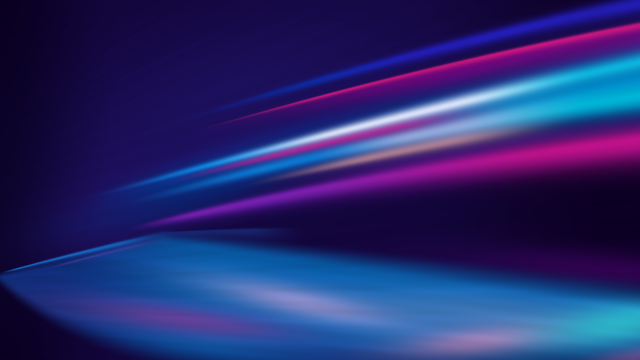
Give the GLSL for this background, as a Shadertoy shader.

```glsl
// Neon light trails fanning out to the upper right above a blurred, glowing pool.
// Each trail is a bent line with a Gaussian profile that widens along its length;
// the pool is a soft-edged region tinted by sheared glows and layered sines.

// Coverage of a trail from a to b: side = widths above and below it,
// fade = length of the fade-in and start of the fade-out.
float trail(vec2 p, vec2 a, vec2 b, float bend, vec2 side, vec2 fade) {
    float t = (p.x - a.x) / (b.x - a.x);
    float s = clamp(t, 0.0, 1.3);
    float d = p.y - mix(a.y, b.y, s) - 4.0 * bend * s * (1.0 - s);
    float w = (d > 0.0 ? side.x : side.y) * mix(0.2, 1.0, s);
    float ends = smoothstep(0.0, fade.x, t) * (1.0 - smoothstep(fade.y, fade.y + 0.4, t));
    return exp(-d * d / (w * w)) * ends;
}

// Elliptical glow whose long axis follows the given slope.
float glow(vec2 p, vec2 centre, vec2 radius, float slope) {
    vec2 q = p - centre;
    q.y -= slope * q.x;
    q /= radius;
    return exp(-dot(q, q));
}

// Fine brushed strands across v, drifting slowly along u.
float strands(float u, float v) {
    return 0.5 * sin(v * 95.0 + 2.0 * sin(u * 2.3))
         + 0.3 * sin(v * 171.0 - u * 3.0)
         + 0.2 * sin(v * 287.0 + u * 4.0);
}

vec3 background(vec2 p) {
    vec3 c = mix(vec3(0.035, 0.0, 0.13), vec3(0.07, 0.02, 0.23), smoothstep(0.0, 0.35, p.x));
    c = mix(c, vec3(0.045, 0.0, 0.14), smoothstep(1.1, 1.7, p.x));
    c += vec3(0.04, 0.04, 0.13) * glow(p, vec2(0.65, 0.72), vec2(0.55, 0.24), 0.25);
    c += vec3(0.04, 0.03, 0.11) * glow(p, vec2(0.25, 0.38), vec2(0.25, 0.16), 0.3);
    c += vec3(0.14, 0.01, 0.17) * glow(p, vec2(1.7, 0.25), vec2(0.4, 0.05), -0.08);
    return c;
}

vec3 addPool(vec3 c, vec2 p) {
    float top = min(0.241 + 0.245 * p.x, 0.404 - 0.114 * p.x);
    float bottom = 0.25 * exp(-3.6 * p.x) - 0.03;
    float topSoft = 0.008 + 0.016 * p.x;
    float bottomSoft = 0.02 + 0.07 * p.x;
    float mask = (1.0 - smoothstep(top - 2.0 * topSoft, top + topSoft, p.y))
               * smoothstep(bottom - bottomSoft, bottom + bottomSoft, p.y);

    // Blue body, then lavender, rose and teal reflections
    vec3 pool = mix(vec3(0.06, 0.17, 0.47), vec3(0.03, 0.36, 0.66), smoothstep(0.1, 0.65, p.x));
    pool = mix(pool, vec3(0.30, 0.50, 0.75), 0.75 * glow(p, vec2(1.32, 0.13), vec2(0.42, 0.06), -0.07));
    pool = mix(pool, vec3(0.44, 0.24, 0.60), 0.85 * glow(p, vec2(0.52, 0.11), vec2(0.32, 0.042), -0.13));
    pool = mix(pool, vec3(0.62, 0.58, 0.82), 0.85 * glow(p, vec2(0.84, 0.16), vec2(0.26, 0.042), -0.2));
    pool = mix(pool, vec3(0.09, 0.27, 0.60), 0.80 * glow(p, vec2(0.97, 0.01), vec2(0.26, 0.035), -0.08));
    pool = mix(pool, vec3(0.72, 0.52, 0.72), 0.85 * glow(p, vec2(1.34, 0.05), vec2(0.24, 0.045), 0.1));
    pool = mix(pool, vec3(0.18, 0.76, 0.82), 0.90 * glow(p, vec2(1.73, 0.10), vec2(0.22, 0.06), 0.12));
    pool = mix(pool, vec3(0.62, 0.45, 0.72), 0.80 * glow(p, vec2(1.75, 0.0), vec2(0.13, 0.03), 0.15));
    pool *= 1.0 + 0.05 * strands(p.x, 0.6 * (p.y + 0.13 * p.x));
    c = mix(c, pool, mask);

    // Bright rim and the faint tip above the pool
    c = mix(c, vec3(0.08, 0.48, 0.85), 0.8 * trail(p, vec2(0.0, 0.241), vec2(0.5, 0.36), 0.004, vec2(0.007, 0.012), vec2(0.1, 0.6)));
    c = mix(c, vec3(0.30, 0.25, 0.65), 0.6 * trail(p, vec2(0.1, 0.245), vec2(0.5, 0.345), 0.003, vec2(0.007), vec2(0.3, 0.6)));
    c = mix(c, vec3(0.10, 0.22, 0.55), 0.6 * trail(p, vec2(0.4, 0.35), vec2(0.86, 0.362), 0.004, vec2(0.006, 0.035), vec2(0.3, 0.6)));
    return c;
}

vec3 addBeam(vec3 c, vec2 p) {
    float right = smoothstep(1.25, 1.65, p.x);

    // Wide indigo and blue haze behind the trails
    c = mix(c, vec3(0.13, 0.07, 0.42), 0.65 * trail(p, vec2(0.2, 0.45), vec2(1.778, 0.87), 0.02, vec2(0.13, 0.14), vec2(0.3, 1.1)));
    c = mix(c, vec3(0.02, 0.22, 0.58), 0.85 * trail(p, vec2(0.2, 0.42), vec2(1.778, 0.77), 0.025, vec2(0.11, 0.10), vec2(0.2, 1.1)));
    c = mix(c, vec3(0.02, 0.18, 0.50), 0.6 * glow(p, vec2(0.55, 0.46), vec2(0.3, 0.055), 0.25));

    // Upper blue trail and pink line with its magenta underglow
    c = mix(c, mix(vec3(0.04, 0.18, 0.66), vec3(0.14, 0.12, 0.76), smoothstep(0.8, 1.2, p.x)),
            0.9 * trail(p, vec2(0.463, 0.653), vec2(1.778, 0.993), 0.017, vec2(0.022, 0.028), vec2(0.35, 1.1)));
    c = mix(c, vec3(0.47, 0.02, 0.50), 0.9 * trail(p, vec2(0.498, 0.613), vec2(1.778, 0.92), 0.017, vec2(0.015, 0.065), vec2(0.6, 1.1)));
    c = mix(c, vec3(0.82, 0.09, 0.50), 0.9 * trail(p, vec2(0.498, 0.623), vec2(1.778, 0.931), 0.017, vec2(0.007, 0.015), vec2(0.35, 1.1)));

    // Cyan sheet on the right, dusky violet and tan below it
    c = mix(c, vec3(0.0, 0.50, 0.76), 0.95 * trail(p, vec2(0.6, 0.53), vec2(1.778, 0.775), 0.015, vec2(0.07, 0.07), vec2(0.8, 1.1)));
    c = mix(c, vec3(0.28, 0.10, 0.50), 0.7 * trail(p, vec2(0.6, 0.45), vec2(1.778, 0.645), 0.018, vec2(0.035, 0.05), vec2(0.5, 1.1)));
    c = mix(c, vec3(0.72, 0.50, 0.56), 0.9 * trail(p, vec2(0.648, 0.477), vec2(1.62, 0.671), 0.009, vec2(0.035, 0.025), vec2(0.4, 0.6)));

    // Second cyan trail, turning pale in the middle
    vec3 lower = mix(vec3(0.05, 0.50, 0.85), vec3(0.60, 0.70, 0.88), smoothstep(0.85, 1.15, p.x));
    lower = mix(lower, vec3(0.0, 0.74, 0.86), right);
    c = mix(c, lower, 0.92 * trail(p, vec2(0.324, 0.426), vec2(1.778, 0.734), 0.024, vec2(0.036, 0.038), vec2(0.3, 1.1)));

    // Rose trail between the two cyan ones
    c = mix(c, vec3(0.68, 0.13, 0.56), 0.9 * trail(p, vec2(0.417, 0.481), vec2(1.389, 0.706), 0.008, vec2(0.026, 0.024), vec2(0.4, 0.65)));

    // Leading trail: cyan, white hot, then cyan again
    vec3 lead = mix(vec3(0.06, 0.55, 0.90), vec3(0.88, 0.90, 0.98), smoothstep(0.55, 0.95, p.x));
    lead = mix(lead, vec3(0.05, 0.72, 0.88), right);
    c = mix(c, lead, 0.95 * trail(p, vec2(0.243, 0.449), vec2(1.778, 0.826), 0.013, vec2(0.026, 0.024), vec2(0.25, 1.1)));

    // Lower magenta trail
    vec3 magenta = mix(vec3(0.48, 0.13, 0.70), vec3(0.78, 0.07, 0.55), smoothstep(0.7, 1.6, p.x));
    c = mix(c, magenta * vec3(0.65, 0.5, 0.8), 0.8 * trail(p, vec2(0.336, 0.355), vec2(1.778, 0.59), 0.022, vec2(0.045, 0.06), vec2(0.25, 1.1)));
    return mix(c, magenta, 0.9 * trail(p, vec2(0.336, 0.359), vec2(1.778, 0.611), 0.022, vec2(0.028, 0.038), vec2(0.15, 1.1)));
}

void mainImage(out vec4 fragColor, in vec2 fragCoord) {
    vec2 p = fragCoord / iResolution.y;
    vec3 c = addBeam(addPool(background(p), p), p);
    float fan = (p.y - 0.39 - 0.245 * p.x) / (0.5 + 0.5 * p.x);
    c *= 1.0 + 0.03 * strands(p.x, fan);
    fragColor = vec4(clamp(c, 0.0, 1.0), 1.0);
}
```
